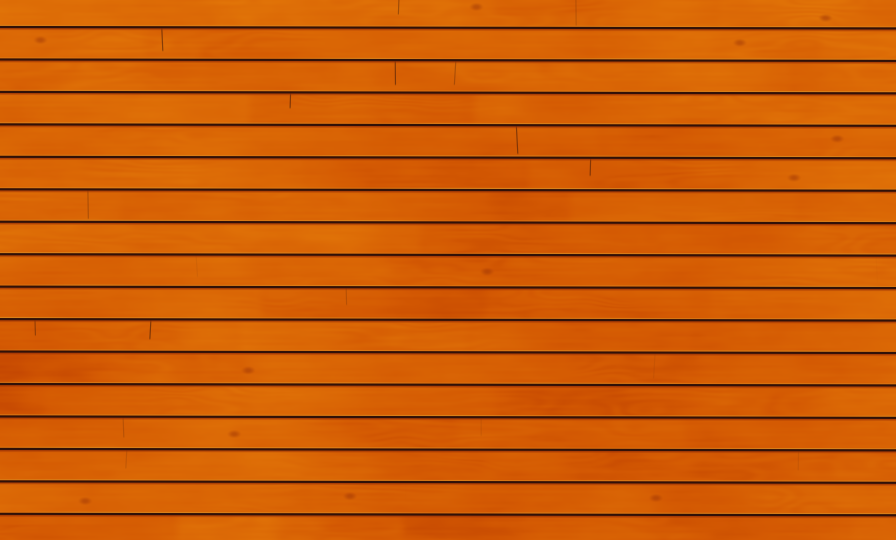
Give the GLSL for this texture, as a Shadertoy shader.

```glsl
// Horizontal varnished orange wood planks with dark grooves, blotchy stain and fine cracks.

#define PITCH 0.0601          // plank height, in canvas heights
#define FIRST_GROOVE 0.0485   // height of the lowest groove at the left edge
#define TILT 0.0016           // drop of the grooves per canvas height across
#define GROOVE 0.066          // groove width, in planks
#define LIP 0.034             // lit lower edge, in planks
#define CRACK_WIDTH 0.0022    // in canvas heights
#define STAIN 0.85            // contrast of the broad blotches
#define GRAIN 0.32            // contrast of the wood grain

const vec3 RED_STAIN   = vec3(0.75, 0.255, 0.008);
const vec3 ORANGE      = vec3(0.83, 0.350, 0.010);
const vec3 AMBER       = vec3(0.88, 0.450, 0.030);
const vec3 SHADOW      = vec3(0.60, 0.190, 0.020);
const vec3 GROOVE_DARK = vec3(0.19, 0.065, 0.030);
const vec3 LIP_LIGHT   = vec3(0.85, 0.520, 0.110);

float hash(vec2 p) {
    vec3 q = fract(p.xyx * 0.1031);
    q += dot(q, q.yzx + 33.33);
    return fract((q.x + q.y) * q.z);
}

float noise(vec2 p) {
    vec2 i = floor(p), f = fract(p);
    f = f * f * (3.0 - 2.0 * f);
    vec2 e = vec2(0.0, 1.0);
    return mix(mix(hash(i), hash(i + e.yx), f.x),
               mix(hash(i + e.xy), hash(i + e.yy), f.x), f.y);
}

float fbm(vec2 p) {
    float sum = 0.0, amp = 0.5;
    for (int i = 0; i < 4; i++) {
        sum += amp * noise(p);
        p = p * 2.03 + 17.7;
        amp *= 0.5;
    }
    return sum / 0.9375;
}

// Share of a pixel of width w, centred on d, that lies between a and b
float band(float d, float a, float b, float w) {
    return clamp((min(d + 0.5 * w, b) - max(d - 0.5 * w, a)) / w, 0.0, 1.0);
}

// Broad stain across planks, plus boards of differing tone along each plank
float stainTone(vec2 p, float row) {
    float broad = fbm(p * vec2(2.3, 3.0) + 4.0) - 0.5;
    float along = p.x * 2.4 + hash(vec2(row, 3.0)) * 9.0;
    float cell = floor(along);
    float edge = smoothstep(0.0, 0.06, fract(along));
    float board = mix(hash(vec2(cell - 1.0, row)), hash(vec2(cell, row)), edge) - 0.5;
    float blotch = fbm(vec2(p.x * 7.0, p.y * 15.0) + row * 5.3) - 0.5;
    float redSide = exp(-dot(p - vec2(1.2, 0.42), p - vec2(1.2, 0.42)) * 6.0);
    return broad * 1.3 + board * 0.42 + blotch * 0.9 + 0.38 * (p.y - 0.5) - 0.3 * redSide;
}

// Long fibres with wavy growth rings
float woodGrain(vec2 p, float row) {
    vec2 q = p + vec2(row * 3.7, 0.0);
    float fibre = noise(vec2(q.x * 9.0, q.y * 190.0)) - 0.5;
    float field = noise(vec2(q.x * 3.0, q.y * 24.0)) + 0.3 * noise(vec2(q.x * 14.0, q.y * 50.0));
    float rings = sin(field * 32.0) * smoothstep(0.4, 0.75, noise(q * vec2(4.0, 9.0) + 8.0));
    return fibre * 0.6 + rings * 0.28;
}

// Thin upright cracks, some running only part of the plank height
float cracks(vec2 p, float h, float row, float px) {
    float sum = 0.0;
    for (int i = 0; i < 2; i++) {
        vec2 seed = vec2(row + 7.0, float(i) * 13.0 + 5.0);
        float x = hash(seed) * iResolution.x / iResolution.y;
        float lean = (hash(seed + 31.0) - 0.5) * 0.008 * h;
        float start = 0.55 * hash(seed + 57.0);
        float strength = smoothstep(0.35, 1.0, hash(seed + 83.0)) * 0.75;
        float line = band(p.x - x - lean, -0.5 * CRACK_WIDTH, 0.5 * CRACK_WIDTH, px);
        sum += strength * line * smoothstep(start, start + 0.08, h);
    }
    return min(sum, 1.0);
}

// Sparse small dark knots with soft rims
float knots(vec2 p, float h, float row) {
    float along = p.x * 2.0 + hash(vec2(row, 71.0));
    float cell = floor(along);
    vec2 centre = vec2(0.2 + 0.6 * hash(vec2(cell, row + 41.0)), 0.3 + 0.4 * hash(vec2(cell, row + 91.0)));
    vec2 d = (vec2(fract(along), h) - centre) * vec2(0.5, PITCH);
    float r = length(d * vec2(0.6, 1.0));
    return step(0.8, hash(vec2(cell + 19.0, row))) * smoothstep(0.009, 0.001, r);
}

void mainImage(out vec4 fragColor, in vec2 fragCoord) {
    vec2 p = fragCoord / iResolution.y;
    float px = 1.0 / iResolution.y;
    float t = (p.y - FIRST_GROOVE + TILT * p.x) / PITCH;
    float row = floor(t), h = fract(t);
    float d = fract(t + 0.5) - 0.5;   // signed offset from the nearest groove
    float w = px / PITCH;

    // Varnished wood
    float tone = 0.36 + STAIN * stainTone(p, row) + GRAIN * woodGrain(p, row);
    vec3 color = mix(ORANGE, AMBER, clamp(tone, 0.0, 1.25));
    color = mix(color, RED_STAIN, clamp(-tone * 1.4, 0.0, 1.0));
    color = mix(color, SHADOW, 0.45 * knots(p, h, row));
    color = mix(color, GROOVE_DARK, cracks(p, h, row, px) * 0.7);

    // Groove with a shaded top edge below it and a lit lip above it
    float halfGroove = 0.5 * GROOVE;
    float wear = noise(vec2(p.x * 6.0, floor(t + 0.5) * 7.0));
    color = mix(color, SHADOW, 0.8 * smoothstep(-0.12, -halfGroove, d) * step(d, 0.0));
    color = mix(color, LIP_LIGHT, band(d, halfGroove, halfGroove + LIP, w) * (0.35 + 0.65 * wear));
    color = mix(color, GROOVE_DARK, band(d, -halfGroove, halfGroove, w));
    fragColor = vec4(color, 1.0);
}
```
